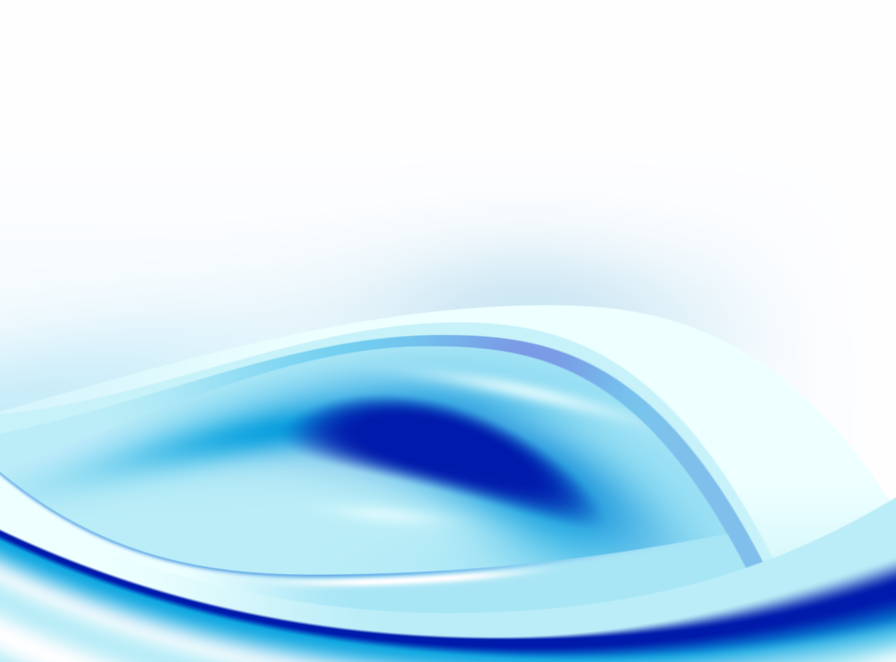
Give the GLSL for this background, as a Shadertoy shader.

```glsl
#define NAVY vec3(0.00, 0.10, 0.67)
#define BLUE vec3(0.02, 0.40, 0.80)
#define CYAN vec3(0.05, 0.65, 0.88)
#define SKY vec3(0.44, 0.81, 0.94)
#define MIST vec3(0.73, 0.93, 0.97)
#define ICE vec3(0.93, 1.00, 1.00)
#define PERIWINKLE vec3(0.48, 0.60, 0.90)
#define PAPER vec3(0.995, 0.995, 1.00)

// Height of a curve with its extremum at apex; each side is d^2 * (k.x + k.y * d)
float curve(float x, vec2 apex, vec2 left, vec2 right) {
    float d = x - apex.x;
    vec2 k = d < 0.0 ? left : right;
    return apex.y + d * d * (k.x + k.y * abs(d));
}

// Antialiased coverage of the positive side of a field
float cover(float field) {
    float w = max(fwidth(field), 1e-5);
    return smoothstep(-w, w, field);
}

// Squared distance to a sheared, bent ellipse of unit size
float bentEllipse(vec2 p, vec2 center, vec2 radius, float slope, float bend) {
    vec2 q = p - center;
    q.y -= slope * q.x - bend * q.x * q.x;
    q /= radius;
    return dot(q, q);
}

float glow(vec2 p, vec2 center, vec2 radius, float slope, float bend) {
    return exp(-bentEllipse(p, center, radius, slope, bend));
}

// Pale sky with soft light behind the crest
vec3 backdrop(vec2 p) {
    vec3 color = mix(vec3(0.95, 0.98, 0.995), PAPER, smoothstep(0.4, 0.8, p.y));
    color = mix(color, vec3(0.75, 0.88, 0.94), 0.75 * glow(p, vec2(0.59, 0.53), vec2(0.19, 0.10), 0.0, 0.4));
    color = mix(color, vec3(0.73, 0.91, 0.97), 0.75 * glow(p, vec2(0.0, 0.38), vec2(0.28, 0.10), 0.28, 0.0));
    return mix(color, PAPER, smoothstep(0.78, 0.98, p.x));
}

// Glassy interior with a dark core
vec3 lens(vec2 p) {
    vec3 color = mix(MIST, SKY, 0.35 * smoothstep(0.3, 0.8, p.x));
    color = mix(color, SKY, 0.75 * glow(p, vec2(0.38, 0.40), vec2(0.22, 0.055), 0.18, 0.5));
    color = mix(color, CYAN, glow(p, vec2(0.33, 0.355), vec2(0.19, 0.034), 0.20, 0.35));
    color = mix(color, CYAN, 0.95 * glow(p, vec2(0.60, 0.255), vec2(0.12, 0.095), -0.5, 0.0));
    color = mix(color, BLUE, 0.7 * glow(p, vec2(0.52, 0.325), vec2(0.16, 0.062), -0.35, 1.4));
    float core = bentEllipse(p, vec2(0.495, 0.325), vec2(0.175, 0.066), -0.35, 1.4);
    color = mix(color, NAVY, 1.0 - smoothstep(0.25, 1.15, core));

    // Reflections above and below the core
    color = mix(color, MIST, 0.85 * glow(p, vec2(0.42, 0.205), vec2(0.13, 0.045), -0.12, 0.0));
    color = mix(color, ICE, 0.6 * glow(p, vec2(0.43, 0.222), vec2(0.06, 0.014), -0.12, 0.0));
    color = mix(color, ICE, 0.75 * glow(p, vec2(0.59, 0.408), vec2(0.11, 0.014), -0.30, 0.5));
    return mix(color, vec3(0.78, 0.92, 0.99), 0.7 * glow(p, vec2(0.03, 0.34), vec2(0.12, 0.05), 0.25, 0.0));
}

// Deep stripe under the swoosh, fading to pale water
vec3 undertow(float x, float depth) {
    float thickness = 0.012 + 0.055 * x * x * x;
    vec3 color = mix(NAVY, CYAN, smoothstep(0.5 * thickness, 1.5 * thickness, depth));
    vec3 water = mix(PAPER, MIST, 0.5 + 0.5 * cos(60.0 * depth));
    return mix(color, water, smoothstep(thickness, thickness + 0.065, depth));
}

void mainImage(out vec4 fragColor, in vec2 fragCoord) {
    vec2 p = fragCoord / iResolution.xy;

    // Nested arches, outermost first
    float crest = curve(p.x, vec2(0.612, 0.539), vec2(-0.65, 0.36), vec2(-0.76, -3.33));
    float rim = curve(p.x, vec2(0.510, 0.513), vec2(-1.35, 1.60), vec2(-1.05, -5.15));
    float ribbon = curve(p.x, vec2(0.492, 0.494), vec2(-1.30, 1.39), vec2(-0.64, -5.60));
    float inner = curve(p.x, vec2(0.478, 0.477), vec2(-1.45, 1.30), vec2(-0.58, -5.90));

    // Bowls, top to bottom
    float lensFloor = curve(p.x, vec2(0.350, 0.132), vec2(0.60, 1.90), vec2(0.29, 0.0));
    float swooshTop = curve(p.x, vec2(0.500, 0.074), vec2(0.63, 0.0), vec2(0.45, 0.50));
    float swooshBase = curve(p.x, vec2(0.560, 0.036), vec2(0.42, 0.18), vec2(0.53, 0.0));

    // Bands of the arch
    vec3 color = backdrop(p);
    vec3 crestColor = mix(vec3(0.84, 0.96, 0.99), ICE, smoothstep(0.0, 0.4, p.x));
    crestColor = mix(crestColor, MIST, 0.4 * smoothstep(0.28, 0.14, p.y));
    color = mix(color, crestColor, cover(crest - p.y));
    color = mix(color, mix(MIST, ICE, 0.25), cover(rim - p.y));
    vec3 ribbonColor = mix(MIST, SKY, smoothstep(0.1, 0.42, p.x));
    ribbonColor = mix(ribbonColor, PERIWINKLE, glow(p, vec2(0.59, 0.46), vec2(0.11, 0.10), 0.0, 0.0));
    ribbonColor = mix(ribbonColor, vec3(0.50, 0.75, 0.92), smoothstep(0.65, 0.78, p.x));
    color = mix(color, ribbonColor, cover(ribbon - p.y));
    color = mix(color, lens(p), cover(inner - p.y));

    // Strip below the lens, with a blue hairline and a white highlight
    float below = lensFloor - p.y;
    vec3 strip = mix(ICE, mix(MIST, SKY, 0.25), smoothstep(0.18, 0.40, p.x));
    float shine = smoothstep(0.25, 0.42, p.x) * smoothstep(0.64, 0.50, p.x);
    strip = mix(strip, PAPER, shine * exp(-pow((below - 0.012) / 0.007, 2.0)));
    float hairline = exp(-pow(below / 0.005, 2.0)) * smoothstep(0.80, 0.35, p.x);
    strip = mix(strip, vec3(0.35, 0.64, 0.90), 0.85 * hairline);
    color = mix(color, strip, cover(below) * cover(inner - p.y));

    // Broad swoosh and the water beneath it
    vec3 swoosh = mix(ICE, MIST, smoothstep(0.10, 0.45, p.x));
    color = mix(color, swoosh, cover(swooshTop - p.y));
    float depth = swooshBase - p.y;
    float softness = 0.003 + 0.020 * smoothstep(0.55, 1.0, p.x);
    color = mix(color, undertow(p.x, max(depth, 0.0)), smoothstep(-softness, softness, depth));

    fragColor = vec4(color, 1.0);
}
```
